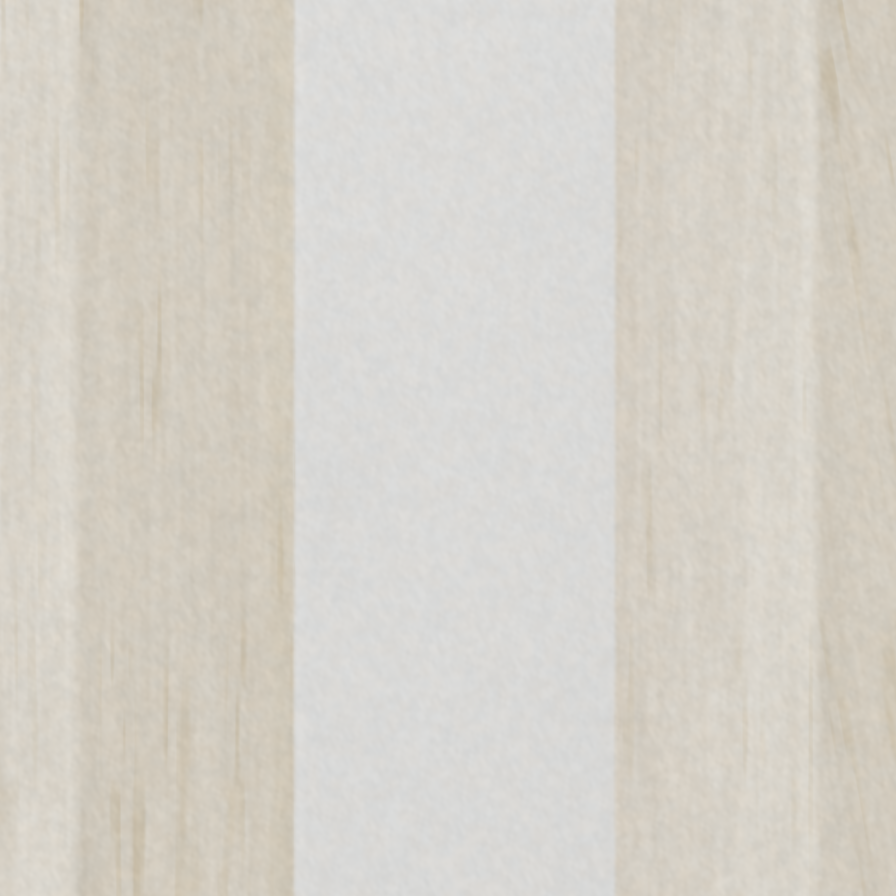
A three.js fragment shader for this texture:

```glsl
// Broad vertical stripes: a smooth pale panel beside a two-tone strip of bleached wood.
// Position within a repeat picks the band; stretched noise makes fine fibres and
// faint tan streaks, and slanted noise adds a soft mottle over everything.
varying vec2 vUv;

#define PERIOD 0.8255
#define PANEL_START 0.3285
#define PANEL_END 0.358
#define LIGHT_END 0.583
#define EDGE_SOFT 0.0035
#define JOINT_SOFT 0.008
#define GRAIN 0.050
#define STREAKS 0.045
#define MOTTLE 0.052
#define PANEL_COLOR vec3(0.852, 0.850, 0.842)
#define LIGHT_WOOD vec3(0.842, 0.821, 0.781)
#define DARK_WOOD vec3(0.822, 0.796, 0.746)

float hash(vec2 p) {
  vec3 q = fract(vec3(p.xyx) * 0.1031);
  q += dot(q, q.yzx + 33.33);
  return fract((q.x + q.y) * q.z);
}

float noise(vec2 p) {
  vec2 i = floor(p), f = fract(p);
  f = f * f * (3.0 - 2.0 * f);
  return mix(mix(hash(i), hash(i + vec2(1.0, 0.0)), f.x),
             mix(hash(i + vec2(0.0, 1.0)), hash(i + vec2(1.0, 1.0)), f.x), f.y);
}

// Smooth step across a band boundary
float edge(float at, float x, float soft) {
  return smoothstep(at - soft, at + soft, x);
}

// Narrow soft ridge centred on a position
float ridge(float at, float x, float width) {
  float d = (x - at) / width;
  return exp(-d * d);
}

// Fine fibres plus faint tan streaks running along y
vec3 woodGrain(vec2 p, float streakAmount) {
  float x = p.x + 0.003 * noise(p * vec2(3.0, 2.0));
  float fibre = 0.30 * noise(vec2(x * 34.0, p.y * 1.5))
              + 0.36 * noise(vec2(x * 92.0 + 17.0, p.y * 5.0))
              + 0.34 * noise(vec2(x * 180.0 + 41.0, p.y * 14.0)) - 0.5;
  float streak = smoothstep(0.52, 0.95, noise(vec2(x * 150.0 + 71.0, p.y * 11.0)));
  streak *= smoothstep(0.42, 0.85, noise(vec2(x * 30.0 + 9.0, p.y * 5.0 + 5.0)));
  return GRAIN * fibre * vec3(0.85, 1.0, 1.25)
       - STREAKS * streakAmount * streak * vec3(0.7, 1.0, 1.6);
}

// Fine slanted surface texture, centred on zero
float mottle(vec2 p) {
  vec2 q = vec2(p.x + 0.5 * p.y, p.y - 0.5 * p.x);
  return 0.45 * noise(q * vec2(130.0, 90.0))
       + 0.40 * noise(q * vec2(215.0, 160.0) + 31.0)
       + 0.15 * noise(q * 48.0 + 67.0) - 0.5;
}

void main() {
  vec2 uv = vUv;
  float cell = (uv.x - PANEL_START) / PERIOD;
  float id = floor(cell);
  float x = fract(cell) * PERIOD;

  // Smooth panel, a little brighter towards the top
  vec3 panel = PANEL_COLOR + 0.012 * (uv.y - 0.5);
  panel += 0.012 * (noise(uv * 4.0 + 3.0) - 0.5);

  // Light wood, warmer on its left and paler towards its right
  float across = (x - PANEL_END) / (LIGHT_END - PANEL_END);
  vec3 light = LIGHT_WOOD + vec3(0.014, 0.020, 0.024) * (across - 0.5);
  light += woodGrain(uv, 0.6);
  light += 0.010 * ridge(LIGHT_END - 0.014, x, 0.010);

  // Dark wood, with leaning grain in alternate repeats
  float lean = 0.16 * mod(id + 1.0, 2.0);
  vec3 dark = DARK_WOOD + woodGrain(vec2(uv.x + lean * uv.y, uv.y), 1.0);
  dark += 0.014 * (noise(uv * vec2(9.0, 3.0) + 13.0) - 0.5);
  dark -= vec3(0.006, 0.010, 0.022) * ridge(PERIOD - 0.016, x, 0.014);
  dark -= 0.010 * ridge(LIGHT_END + 0.012, x, 0.014);

  // Join the bands, wrapping from dark wood to the next panel
  float wrap = 1.0 - edge(0.0, x, EDGE_SOFT);
  float darkMask = max(edge(LIGHT_END, x, JOINT_SOFT), step(x, EDGE_SOFT));
  float woodMask = edge(PANEL_END, x, EDGE_SOFT) * (1.0 - edge(PERIOD, x, EDGE_SOFT));
  woodMask += wrap;
  vec3 color = mix(panel, mix(light, dark, darkMask), woodMask);

  // Pale rim on the panel's left side, faint warm shade past its right
  color += 0.008 * ridge(0.006, x, 0.005);
  color -= vec3(0.004, 0.007, 0.010) * ridge(PANEL_END + 0.007, x, 0.007);

  // Mottle with a slight colour drift
  float tint = noise(uv * 80.0 + 19.0) - 0.5;
  color += MOTTLE * mix(0.8, 1.1, woodMask) * mottle(uv);
  color += 0.012 * tint * vec3(1.0, 0.0, -1.0);

  gl_FragColor = vec4(color, 1.0);
}
```
